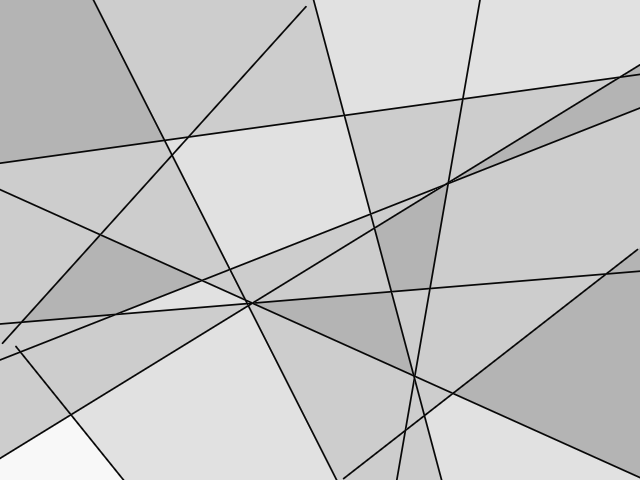
This background is drawn by a WebGL 2 fragment shader. Its source:

```glsl
#version 300 es
precision highp float;
// Flat grey facets, cut by thin black straight lines that cross the whole canvas.

uniform vec2 u_resolution;
out vec4 fragColor;

const float HALF_WIDTH = 0.0018;   // of the canvas height
const vec3 INK   = vec3(0.03);
const vec3 DARK  = vec3(0.706);
const vec3 MID   = vec3(0.802);
const vec3 LIGHT = vec3(0.882);
const vec3 WHITE = vec3(0.972);

// Smooth step from 0 to 1, one pixel wide, centred on distance zero.
float coverage(float dist, float pixel) {
    return clamp(0.5 + dist / pixel, 0.0, 1.0);
}

float segmentDistance(vec2 p, vec2 a, vec2 b) {
    vec2 along = b - a;
    float t = clamp(dot(p - a, along) / dot(along, along), 0.0, 1.0);
    return length(p - a - along * t);
}

// Adds the line from a to b to the ink; returns 1 on its left side, 0 on its right.
float cut(vec2 p, vec2 a, vec2 b, float aspect, float pixel, inout float ink) {
    a.x *= aspect;
    b.x *= aspect;
    ink = max(ink, coverage(HALF_WIDTH - segmentDistance(p, a, b), pixel));
    vec2 direction = normalize(b - a);
    return coverage(dot(p - a, vec2(-direction.y, direction.x)), pixel);
}

// End heights of shallow line i on the left and right borders.
vec2 shallowEnds(float i) {
    float left = 0.045 + 0.14 * i + 0.065 * i * mod(i, 2.0);
    float right = fract(0.865 + 0.035 * i - 0.125 * i * i);
    return vec2(left, right);
}

// End positions of steep line i on the top and bottom borders.
vec2 steepEnds(float i) {
    return vec2(0.146 + 0.386 * i - 0.042 * i * i,
                0.526 + 0.281 * i - 0.117 * i * i);
}

void main() {
    float pixel = 1.0 / u_resolution.y;
    float aspect = u_resolution.x * pixel;
    vec2 p = gl_FragCoord.xy * pixel;
    float ink = 0.0;

    // Shallow lines, border to border
    float above[5];
    float below[5];
    for (int i = 0; i < 5; i++) {
        vec2 ends = shallowEnds(float(i));
        above[i] = cut(p, vec2(0.0, ends.x), vec2(1.0, ends.y), aspect, pixel, ink);
        below[i] = 1.0 - above[i];
    }

    // Steep lines, top to bottom
    float rightOf[3];
    float leftOf[3];
    for (int i = 0; i < 3; i++) {
        vec2 ends = steepEnds(float(i));
        rightOf[i] = cut(p, vec2(ends.x, 1.0), vec2(ends.y, 0.0), aspect, pixel, ink);
        leftOf[i] = 1.0 - rightOf[i];
    }

    // Diagonals across three corners
    float underUpper = cut(p, vec2(0.478, 0.986), vec2(0.004, 0.285), aspect, pixel, ink);
    float underLower = cut(p, vec2(0.996, 0.48), vec2(0.537, 0.003), aspect, pixel, ink);
    float pastCorner = cut(p, vec2(0.025, 0.278), vec2(0.193, 0.0), aspect, pixel, ink);

    // Light facets
    float light = above[3] * rightOf[1];
    light = max(light, below[3] * above[1] * rightOf[0] * leftOf[1]);
    light = max(light, below[1] * above[2] * below[4]);
    light = max(light, below[0] * leftOf[0] * pastCorner);
    light = max(light, below[4] * rightOf[1] * underLower);

    // Dark facets
    float dark = above[3] * leftOf[0];
    dark = max(dark, above[1] * below[0]);
    dark = max(dark, rightOf[1] * leftOf[2] * below[0] * above[2]);
    dark = max(dark, below[4] * above[1] * above[2] * underUpper);
    dark = max(dark, below[2] * above[4] * leftOf[1]);
    dark = max(dark, above[4] * underLower);

    // Paint the facets, then the lines
    vec3 color = mix(MID, LIGHT, light);
    color = mix(color, DARK, dark);
    color = mix(color, WHITE, below[0] * (1.0 - pastCorner));
    color = mix(color, INK, ink);
    fragColor = vec4(color, 1.0);
}
```
